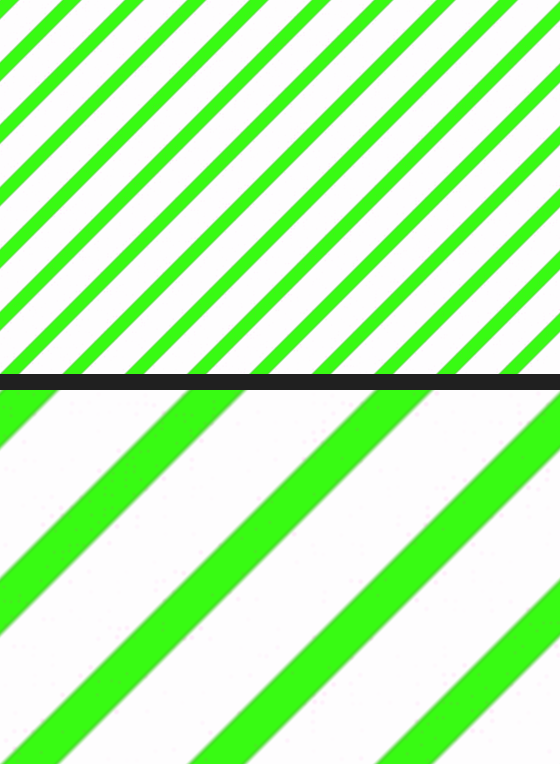
Top, the full canvas; bottom, a detail of the centre.
A Shadertoy shader for this pattern:

```glsl
// Bright green diagonal stripes on white, with soft dark rims and faint specks.

const float STRIPES_PER_HEIGHT = 6.0;
const float STRIPE_PHASE = 0.155;   // centre of the first stripe, in periods
const float STRIPE_FILL = 0.305;    // stripe width, in periods
const float EDGE_BLUR = 0.0022;
const float RIM_WIDTH = 0.0045;
const float SPECK_CELLS = 120.0;

const vec3 PAPER = vec3(0.995, 0.993, 0.995);
const vec3 GREEN = vec3(0.22, 0.985, 0.075);
const vec3 RIM_GREEN = vec3(0.25, 0.82, 0.14);
const vec3 WORN_GREEN = vec3(0.32, 0.88, 0.16);
const vec3 PINK = vec3(1.0, 0.90, 0.98);

float hash(vec2 p) {
    return fract(sin(dot(p, vec2(127.1, 311.7))) * 43758.5453);
}

// Signed distance to the nearest stripe; coord is measured in periods.
float stripeDistance(float coord, float fill, float period) {
    float fromCentre = abs(fract(coord + 0.5) - 0.5);
    return (fromCentre - 0.5 * fill) * period;
}

// Soft round dots in a share of the cells of a jittered grid.
float specks(vec2 p, float share, float seed, float blur) {
    vec2 cell = floor(p);
    vec2 key = cell + seed;
    vec2 centre = 0.35 + 0.3 * vec2(hash(key + 3.7), hash(key + 9.2));
    float dotMask = 1.0 - smoothstep(0.24 - blur, 0.24 + blur, length(p - cell - centre));
    return dotMask * step(hash(key), share);
}

void mainImage(out vec4 fragColor, in vec2 fragCoord) {
    float pixel = 1.0 / iResolution.y;
    vec2 p = fragCoord * pixel;

    // Stripes rise to the right at 45 degrees
    float coord = (p.x - p.y) * STRIPES_PER_HEIGHT - STRIPE_PHASE;
    float period = inversesqrt(2.0) / STRIPES_PER_HEIGHT;
    float dist = stripeDistance(coord, STRIPE_FILL, period);
    float wear = hash(vec2(floor(coord + 0.5), 5.0));

    // Faint pink specks on the paper, densest beside the stripes
    vec2 grid = p * SPECK_CELLS;
    float speckBlur = 0.1 + 0.5 * pixel * SPECK_CELLS;
    float nearStripe = exp(-max(dist, 0.0) * 70.0);
    float pinkMask = specks(grid, 0.16, 0.0, speckBlur) * nearStripe;
    vec3 paper = mix(PAPER, PINK, pinkMask);

    // Dark rim and uneven mottling inside each stripe
    float rim = smoothstep(-RIM_WIDTH, 0.0, dist);
    float mottle = specks(grid * 1.3, 0.06 + 0.22 * wear, 41.0, speckBlur);
    vec3 ink = mix(GREEN, WORN_GREEN, 0.6 * mottle);
    ink = mix(ink, RIM_GREEN, rim);

    float softness = EDGE_BLUR + 0.5 * pixel;
    float coverage = 1.0 - smoothstep(-softness, softness, dist);
    fragColor = vec4(mix(paper, ink, coverage), 1.0);
}
```
